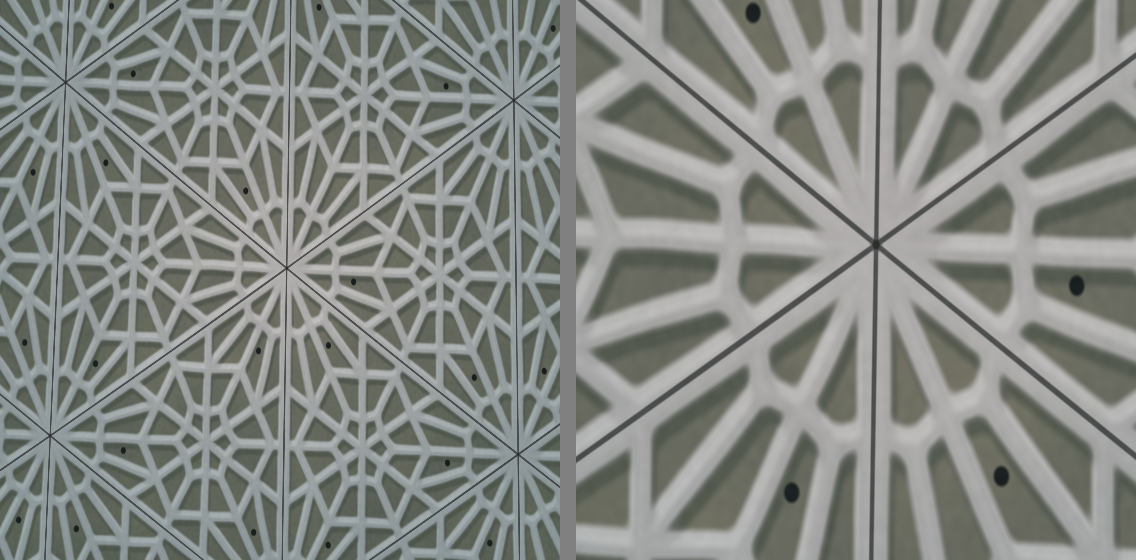
Left, the full canvas; right, a detail of the centre.
Reproduce this pattern procedurally as a three.js fragment shader.

```glsl
// Carved plaster lattice: triangular panels of pierced rosettes with dark seams.
varying vec2 vUv;

const float PI = 3.14159265;
const vec2 PANEL_CENTRE = vec2(0.57735, 0.0);
const vec2 SEAM_MIDDLE = vec2(0.433, 0.25);
const vec2 SEAM_NORMAL = vec2(0.5, -0.86603);

vec2 hash2(vec2 p) {
  p = vec2(dot(p, vec2(127.1, 311.7)), dot(p, vec2(269.5, 183.3)));
  return fract(sin(p) * 43758.5);
}

// Gradient noise, about -0.7 to 0.7
float corner(vec2 cell, vec2 offset, vec2 f) {
  return dot(hash2(cell + offset) * 2.0 - 1.0, f - offset);
}
float noise(vec2 p) {
  vec2 i = floor(p), f = fract(p);
  vec2 u = f * f * f * (f * (f * 6.0 - 15.0) + 10.0);
  return mix(mix(corner(i, vec2(0, 0), f), corner(i, vec2(1, 0), f), u.x),
             mix(corner(i, vec2(0, 1), f), corner(i, vec2(1, 1), f), u.x), u.y);
}

// Canvas to panel space (panel side = 1), with a slight camera tilt
vec2 panelSpace(vec2 uv) {
  vec2 d = uv - vec2(0.512, 0.521);
  float x = (d.x - 0.0156 * d.y) / (1.0 - 0.068 * d.y);
  return vec2(x / 0.4726, (d.y + 0.04 * d.x) / 0.632);
}

// Offset from the nearest point where six panels meet
vec2 fromHub(vec2 p) {
  vec2 s = vec2(1.73205, 1.0);
  vec2 a = p - s * floor(p / s + 0.5);
  vec2 b = p - s * (floor(p / s) + 0.5);
  return dot(a, a) < dot(b, b) ? a : b;
}

// Mirror into the wedge between panel axis (0 deg) and seam (30 deg)
vec2 foldWedge(vec2 q) {
  q = abs(q);
  q -= 2.0 * min(dot(q, SEAM_NORMAL), 0.0) * SEAM_NORMAL;
  return vec2(q.x, abs(q.y));
}

float segment(vec2 p, vec2 a, vec2 b) {
  vec2 e = b - a;
  return length(p - a - e * clamp(dot(p - a, e) / dot(e, e), 0.0, 1.0));
}

float smoothMin(float a, float b, float k) {
  float h = max(k - abs(a - b), 0.0) / k;
  return min(a, b) - h * h * k * 0.25;
}

vec2 hubPolar(float r, float degrees) {
  return r * vec2(cos(radians(degrees)), sin(radians(degrees)));
}
vec2 rosettePolar(float r, float degrees) {
  return PANEL_CENTRE + hubPolar(r, degrees) * vec2(-1, 1);
}

float addRib(float d, vec2 q, vec2 a, vec2 b) {
  return smoothMin(d, segment(q, a, b), 0.009);
}

// Distance to the rib centre lines
float ribDistance(vec2 p) {
  vec2 q = foldWedge(fromHub(p));
  vec2 eyeAxis = rosettePolar(0.11, 0.0), eyeSide = rosettePolar(0.085, 30.0);
  vec2 eyeSeam = rosettePolar(0.11, 60.0), petal = hubPolar(0.196, 15.0);
  float d = segment(q, vec2(0), SEAM_MIDDLE) - 0.008;
  d = addRib(d, q, vec2(0), eyeAxis);
  d = addRib(d, q, PANEL_CENTRE, rosettePolar(0.333, 30.0));
  d = addRib(d, q, eyeAxis, eyeSide);
  d = addRib(d, q, eyeSide, eyeSeam);
  d = addRib(d, q, eyeSeam, SEAM_MIDDLE);
  d = addRib(d, q, rosettePolar(0.2425, 0.0), rosettePolar(0.2425, 60.0));
  d = addRib(d, q, petal, rosettePolar(0.21, 30.0));
  d = addRib(d, q, petal, hubPolar(0.18, 0.0));
  return addRib(d, q, petal, hubPolar(0.175, 30.0));
}

float ribHeight(float d) { return 1.0 - smoothstep(0.009, 0.0195, d); }

// Bolt holes in the long cells around each hub, some missing
float boltMask(vec2 p) {
  vec2 q = fromHub(p);
  vec2 hub = floor((p - q) * vec2(1.1547, 2.0) + 0.5);
  float sector = mod(floor(atan(q.y, q.x) * 3.0 / PI + 0.5), 6.0);
  vec2 rnd = hash2(hub * 7.0 + sector);
  float side = rnd.x < 0.5 ? -7.0 : 7.0;
  vec2 bolt = hubPolar(0.255 + 0.04 * rnd.y, sector * 60.0 + side);
  return (1.0 - smoothstep(0.007, 0.012, length(q - bolt))) * step(rnd.y, 0.8);
}

void main() {
  vec2 p = panelSpace(vUv);
  vec2 carved = p + 0.004 * vec2(noise(p * 9.0), noise(p * 9.0 + 31.0));
  float d = ribDistance(carved);
  float height = ribHeight(d);
  float above = ribHeight(ribDistance(carved + vec2(-0.006, 0.016)));
  float stain = noise(p * 5.0) + 0.5 * noise(p * 13.0);
  float grain = noise(p * 70.0);

  // Warm light in the middle, cool falloff to the edges
  float glow = exp(-5.5 * dot(vUv - vec2(0.52, 0.55), vUv - vec2(0.52, 0.55)));
  vec3 plaster = mix(vec3(0.52, 0.57, 0.58), vec3(0.67, 0.66, 0.655), glow);
  vec3 backing = mix(vec3(0.34, 0.37, 0.33), vec3(0.43, 0.43, 0.385), glow);
  backing += stain * vec3(0.045, 0.035, 0.02);
  backing = mix(backing, vec3(0.28, 0.31, 0.275), 0.65 * above);
  plaster += 0.02 * stain + 0.02 * (1.0 - smoothstep(0.0, 0.009, d));

  // Bevels, bolts and seams
  vec3 colour = mix(backing, plaster, height);
  colour += 0.07 * (height - above) * smoothstep(0.0, 0.5, height);
  colour = mix(colour, vec3(0.1, 0.12, 0.12), boltMask(p) * (1.0 - height));
  vec2 hub = fromHub(p);
  float seam = abs(dot(foldWedge(hub), SEAM_NORMAL));
  float seamWidth = 0.0015 + 0.001 * noise(p * 3.0 + 8.0);
  float gap = 1.0 - smoothstep(seamWidth, seamWidth + 0.0025, seam);
  gap = max(gap * 0.75, 1.0 - smoothstep(0.003, 0.01, length(hub)));
  colour = mix(colour, vec3(0.17, 0.18, 0.18), gap);
  gl_FragColor = vec4(colour + 0.025 * grain, 1.0);
}
```
